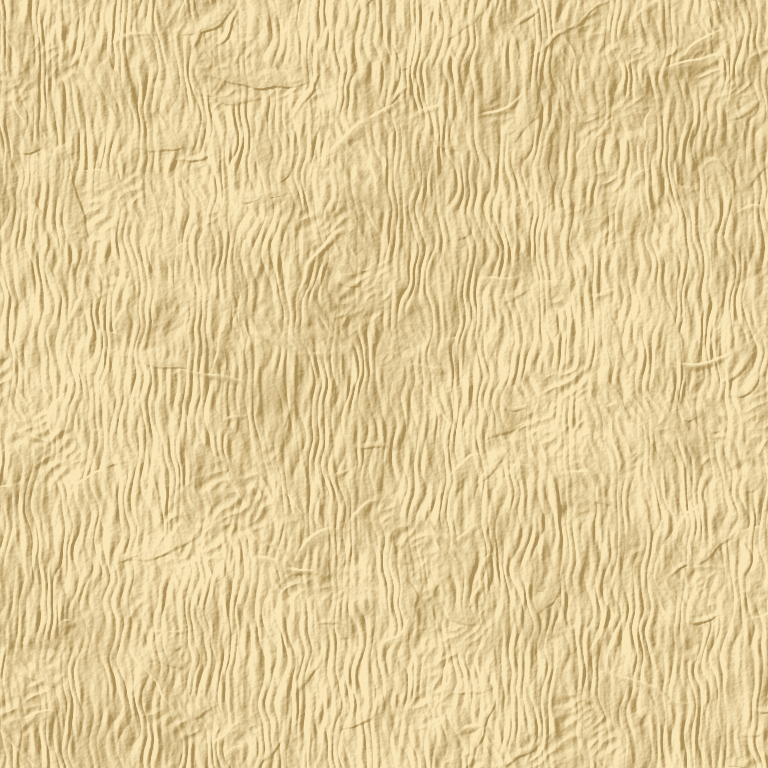
Give the GLSL for this texture, as a WebGL 2 fragment shader.

```glsl
#version 300 es
precision highp float;
// Cream embossed paper: fine upright ridges broken by crumpled patches and slanted folds.

#define RIDGES 80.0        // ridges across the canvas
#define RELIEF 0.225       // strength of the shading
#define BASE_TONE 0.725    // tone of a flat surface
#define SOFTNESS 0.0008    // half width of the slope sample
#define FOLD_GRID 7.5      // cells of large folds across the canvas
#define FOLD_SHARE 0.8     // share of cells holding a fold
#define FOLD_HEIGHT 1.05
#define GRAIN 0.15
#define MOTTLE 0.27        // broad changes of tone
#define LIGHT_DIR vec2(0.84, -0.54)
#define SHADOW_COLOR vec3(0.68, 0.57, 0.35)
#define LIT_COLOR vec3(0.98, 0.905, 0.722)

const float TAU = 6.2831853;

uniform vec2 u_resolution;
out vec4 fragColor;

vec2 hash2(vec2 cell) {
    vec3 q = fract(cell.xyx * vec3(0.1031, 0.1030, 0.0973));
    q += dot(q, q.yzx + 33.33);
    return fract((q.xx + q.yz) * q.zy);
}

float cornerSlope(vec2 cell, vec2 offset) {
    float angle = TAU * hash2(cell).x;
    return dot(vec2(cos(angle), sin(angle)), offset);
}

float gradientNoise(vec2 p) {
    vec2 i = floor(p), f = fract(p);
    vec2 w = f * f * f * (f * (f * 6.0 - 15.0) + 10.0);
    vec2 e = vec2(1.0, 0.0);
    float low = mix(cornerSlope(i, f), cornerSlope(i + e, f - e), w.x);
    float high = mix(cornerSlope(i + e.yx, f - e.yx), cornerSlope(i + 1.0, f - 1.0), w.x);
    return mix(low, high, w.y);
}

vec2 rotate(vec2 p, float angle) {
    float c = cos(angle), s = sin(angle);
    return vec2(c * p.x + s * p.y, c * p.y - s * p.x);
}

// Scattered bent folds: x is the height, y is how far they hide the ridges.
vec2 folds(vec2 p, float grid) {
    vec2 home = floor(p * grid);
    vec2 result = vec2(0.0);
    for (int j = -1; j <= 1; j++) {
        for (int i = -1; i <= 1; i++) {
            vec2 cell = home + vec2(i, j);
            vec2 place = hash2(cell + 17.0 + grid);
            vec2 form = hash2(cell + 71.0 + grid);
            vec2 kind = hash2(cell + 133.0 + grid);
            if (kind.x > FOLD_SHARE) continue;
            vec2 q = rotate(p - (cell + place) / grid, form.x * TAU);
            float halfLength = mix(0.25, 0.65, form.y) / grid;
            float halfWidth = mix(0.003, 0.013, kind.y * kind.y);
            float along = q.x / halfLength;
            float across = q.y + (place.x - 0.5) * 0.3 / grid * along * along;
            float taper = 1.0 - smoothstep(0.2, 1.0, abs(along));
            halfWidth *= 0.3 + 0.7 * taper;
            // One steep edge and one gentle edge.
            float profile = smoothstep(-halfWidth - 0.0025, -halfWidth + 0.002, across)
                          * (1.0 - smoothstep(-0.3 * halfWidth, 1.3 * halfWidth + 0.003, across));
            result = max(result, taper * profile * vec2(0.6 + 0.4 * place.y, 1.0));
        }
    }
    return result;
}

float surfaceHeight(vec2 p) {
    // Sway the ridges slightly sideways.
    vec2 q = p;
    q.x += 0.013 * gradientNoise(p * vec2(8.0, 6.0) + 3.7);
    q.x += 0.004 * gradientNoise(p * vec2(31.0, 28.0) + 41.3);

    // Rounded upright ridges with narrow grooves, uneven spacing and broken ends.
    float phase = RIDGES * q.x + 1.6 * gradientNoise(q * vec2(31.0, 17.0) + 9.1);
    float groove = sin(0.5 * TAU * phase);
    float ridges = 0.65 * sqrt(groove * groove + 0.025);
    ridges += 1.15 * gradientNoise(q * vec2(RIDGES * 1.25, 22.0) + 57.2);
    ridges += 0.5 * gradientNoise(q * vec2(RIDGES * 2.0, 46.0) + 15.4);
    ridges *= 0.95 + 0.6 * gradientNoise(p * vec2(17.0, 12.0) + 83.4);

    // Crumpled patches with wrinkles slanting either way.
    float patchNoise = gradientNoise(p * 6.5 + 21.6) + 0.8 * gradientNoise(p * 18.0 + 5.3);
    float crumple = smoothstep(0.03, 0.33, patchNoise);
    float leaning = smoothstep(-0.12, 0.12, gradientNoise(p * 12.0 + 64.8));
    float wrinkle = mix(gradientNoise(rotate(q, 0.6) * vec2(72.0, 30.0) + 12.9),
                        gradientNoise(rotate(q, -0.9) * vec2(66.0, 32.0) + 31.5), leaning);
    float height = mix(ridges, 0.4 * ridges - 1.9 * sqrt(wrinkle * wrinkle + 0.003), crumple);

    // Folds of two sizes and broad swells.
    vec2 r = q + 0.008 * vec2(gradientNoise(p * 30.0 + 36.1), gradientNoise(p * 30.0 + 78.4));
    vec2 fold = max(folds(r, FOLD_GRID), 0.8 * folds(r, FOLD_GRID * 1.8));
    height = mix(height, 0.35 * height, fold.y) + FOLD_HEIGHT * fold.x;
    height += 1.2 * gradientNoise(p * vec2(24.0, 17.0) + 73.9);

    vec2 g = rotate(p, 0.6);
    return height + GRAIN * (gradientNoise(g * 170.0 + 7.7) + 0.6 * gradientNoise(g.yx * 290.0));
}

void main() {
    float side = min(u_resolution.x, u_resolution.y);
    vec2 p = gl_FragCoord.xy / side;

    // Slope away from the light, measured in ridge widths.
    float reach = max(SOFTNESS, 0.4 / side);
    vec2 stepAside = reach * LIGHT_DIR;
    float slope = (surfaceHeight(p + stepAside) - surfaceHeight(p - stepAside))
                / (2.0 * reach * RIDGES);

    // Highlights level off sooner than shadows.
    float shade = clamp(RELIEF * slope, -0.8, 0.8);
    float tone = BASE_TONE + shade - 0.5 * shade * shade;
    tone += MOTTLE * (gradientNoise(p * 3.0 + 91.0) + 0.8 * gradientNoise(p * 13.0 + 28.0));
    fragColor = vec4(mix(SHADOW_COLOR, LIT_COLOR, clamp(tone, 0.0, 1.0)), 1.0);
}
```
